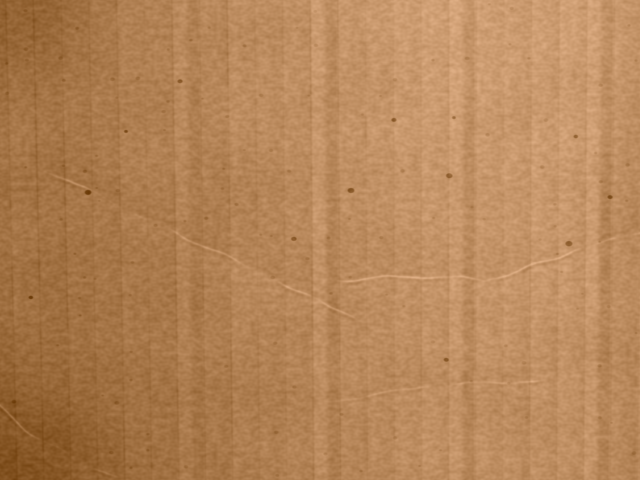
Write a Shadertoy shader that draws this texture.

```glsl
const vec3 KRAFT_DARK = vec3(0.56, 0.37, 0.18);
const vec3 KRAFT_LIGHT = vec3(0.80, 0.61, 0.44);
const float RIBS = 23.13;          // flutes across the canvas
const float RIB_PHASE = 0.2;
const float WIDE_EVERY = 5.0;      // every fifth flute shows a broad band
const float LINE_WIDTH = 0.0026;
const float LINE_DEPTH = 0.24;
const float BAND_DEPTH = 0.15;
const float FIBRE_DEPTH = 0.24;
const float GRAIN_DEPTH = 0.20;
const float CREASE_WIDTH = 0.0026;
const float CREASE_DEPTH = 0.42;
const float SPECK_CELLS = 9.0;
const float SPECK_CHANCE = 0.13;

vec2 hash2(vec2 p) {
    vec3 q = fract(p.xyx * vec3(0.1031, 0.1030, 0.0973));
    q += dot(q, q.yzx + 33.33);
    return fract((q.xx + q.yz) * q.zy);
}

float gradientDot(vec2 cell, vec2 offset) {
    float angle = 6.2832 * hash2(cell).x;
    return dot(vec2(cos(angle), sin(angle)), offset);
}

float gradientNoise(vec2 p) {
    vec2 i = floor(p), f = fract(p);
    vec2 u = f * f * f * (f * (f * 6.0 - 15.0) + 10.0);
    vec2 e = vec2(0.0, 1.0);
    return mix(mix(gradientDot(i, f), gradientDot(i + e.yx, f - e.yx), u.x),
               mix(gradientDot(i + e, f - e), gradientDot(i + e.yy, f - e.yy), u.x), u.y);
}

// Broad light: dim on the left and below, bright at the upper right
float lighting(vec2 uv) {
    float tone = 0.30 + 0.58 * smoothstep(-0.05, 0.78, uv.x) + 0.30 * (uv.y - 0.5);
    tone -= 0.40 * smoothstep(0.30, 0.0, length(uv * vec2(1.0, 0.8)));
    tone -= 0.38 * smoothstep(0.26, 0.0, length((uv - vec2(0.0, 1.0)) * vec2(1.0, 0.8)));
    return tone - 0.12 * smoothstep(0.88, 1.0, uv.x);
}

// Flutes that converge slightly towards the bottom
float ribs(vec2 uv, float aspect, float pixel) {
    float down = 1.0 - uv.y;
    float x = (uv.x - 0.018 * down) / (1.0 - 0.026 * down);
    float r = x * RIBS - RIB_PHASE;
    float id = floor(r), f = fract(r);
    float edge = min(f, 1.0 - f);
    float inside = smoothstep(0.0, 0.1, edge);
    float lineId = floor(r + 0.5);

    float width = max(LINE_WIDTH, pixel);
    float d = edge / RIBS * aspect / width;
    float wear = clamp(0.65 + 0.9 * gradientNoise(vec2(lineId * 7.3, uv.y * 9.0)), 0.15, 1.0);
    float depth = LINE_DEPTH * mix(1.0, 0.55, uv.x) * mix(0.5, 1.0, hash2(vec2(lineId, 3.0)).x);
    float tone = -depth * wear * exp(-d * d);

    float slope = mix(0.05, 0.15, uv.x) * (0.5 - f);
    float tint = 0.07 * (hash2(vec2(id, 8.0)).y - 0.5);
    tone += (slope + tint) * inside;

    float wide = 1.0 - step(0.5, abs(mod(id, WIDE_EVERY) - 1.0));
    float band = mix(1.0, -0.8, smoothstep(0.42, 0.66, f));
    float fade = smoothstep(0.1, 0.4, uv.x) * (0.8 + 0.5 * gradientNoise(vec2(id, uv.y * 3.0)));
    return tone + BAND_DEPTH * wide * band * fade * inside;
}

// Bent fold from a to b: broken bright ridge, shadow and soft relief
float crease(vec2 p, vec2 a, vec2 b, float bow) {
    vec2 dir = normalize(b - a);
    float along = dot(p - a, dir);
    float t = along / length(b - a);
    float wobble = 0.010 * gradientNoise(vec2(along * 13.0, a.x * 31.0 + 0.4));
    float d = dot(p - a, vec2(-dir.y, dir.x)) - 4.0 * bow * t * (1.0 - t) - wobble;
    float ends = smoothstep(0.0, 0.08, t) * smoothstep(1.0, 0.92, t);
    float strength = smoothstep(-0.35, 0.45, gradientNoise(vec2(along * 16.0, a.y * 47.0)));
    float w = CREASE_WIDTH;
    float ridge = exp(-d * d / (w * w));
    float shade = exp(-pow((d + 2.2 * w) / (1.5 * w), 2.0));
    float relief = -0.09 * clamp(d / 0.008, -1.0, 1.0) * exp(-abs(d) / 0.025);
    return ends * (CREASE_DEPTH * strength * (ridge - 0.45 * shade) + relief);
}

// Sparse dark flecks, one candidate per cell
float specks(vec2 p, float cells, float radius, float pixel) {
    vec2 cell = floor(p * cells);
    vec2 pick = hash2(cell + 17.0);
    vec2 centre = (cell + 0.2 + 0.6 * hash2(cell + 51.0)) / cells;
    float size = radius * mix(0.5, 1.0, pick.y);
    float d = length((p - centre) * vec2(0.85, 1.1));
    return step(pick.x, SPECK_CHANCE) * (1.0 - smoothstep(size - pixel, size + pixel, d));
}

void mainImage(out vec4 fragColor, in vec2 fragCoord) {
    vec2 uv = fragCoord / iResolution.xy;
    vec2 p = fragCoord / iResolution.y;
    float pixel = 1.0 / iResolution.y;

    float tone = lighting(uv) + ribs(uv, iResolution.x / iResolution.y, pixel);

    // Paper fibre and fine grain
    tone += FIBRE_DEPTH * gradientNoise(p * vec2(48.0, 85.0));
    tone += GRAIN_DEPTH * gradientNoise(p * vec2(115.0, 150.0) + 40.0);
    tone += 0.12 * gradientNoise(p * vec2(5.0, 9.0) + 9.0);

    // Folds
    tone += crease(p, vec2(0.078, 0.653), vec2(0.764, 0.326), 0.0);
    tone += crease(p, vec2(0.694, 0.415), vec2(1.040, 0.412), 0.010);
    tone += crease(p, vec2(1.000, 0.410), vec2(1.380, 0.535), 0.0);
    tone += crease(p, vec2(0.642, 0.149), vec2(1.146, 0.205), 0.020);
    tone += crease(p, vec2(-0.030, 0.180), vec2(0.262, 0.002), -0.020);

    tone -= 0.85 * specks(p, SPECK_CELLS, 0.006, pixel);
    tone -= 0.30 * specks(p + 3.0, SPECK_CELLS * 3.0, 0.004, pixel);
    fragColor = vec4(mix(KRAFT_DARK, KRAFT_LIGHT, clamp(tone, -0.7, 1.3)), 1.0);
}
```
